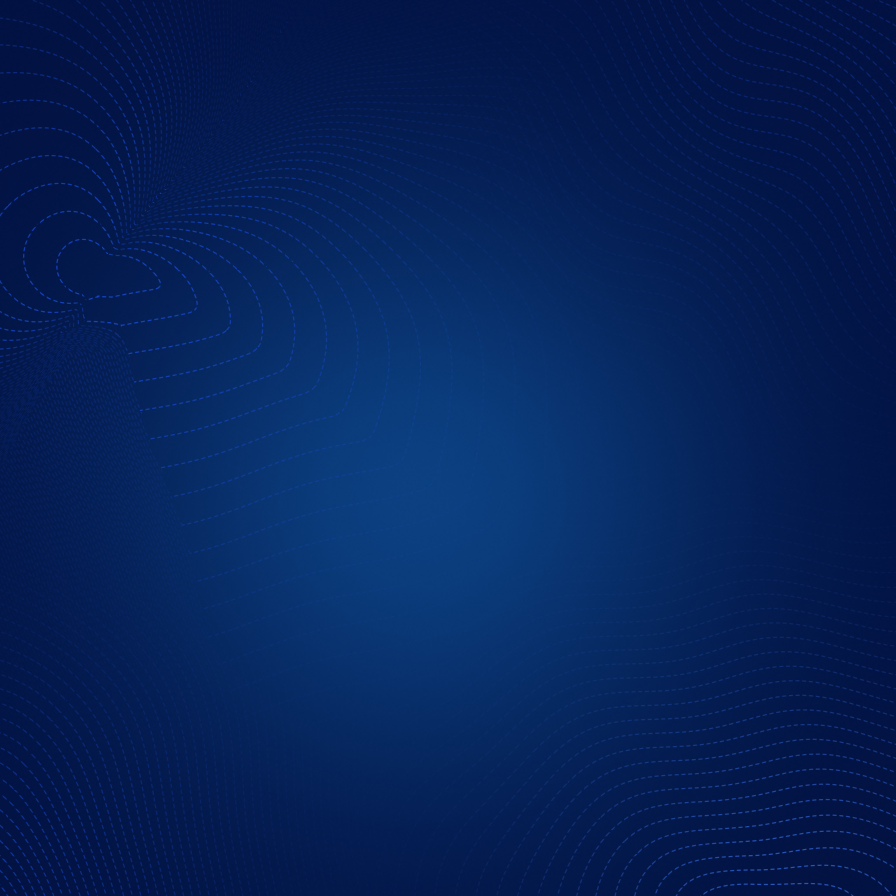
This background is drawn by a WebGL 2 fragment shader. Its source:

```glsl
#version 300 es
precision highp float;
// Deep blue radial glow overlaid with dashed, map-like contour lines.
// Four height fields (growing lobes with a ridge, two ellipses, a wavy slope)
// are cut at whole levels; each set of lines fades away from its own centre.

#define GLOW_CENTER vec2(0.47, 0.45)
#define GLOW_RADIUS 0.34
#define GLOW_COLOR vec3(0.045, 0.25, 0.505)
#define NIGHT_COLOR vec3(0.006, 0.066, 0.255)
#define LINE_COLOR vec3(0.09, 0.29, 0.82)
#define BRIGHT_LINE vec3(0.20, 0.42, 0.88)
#define LINE_HALF_WIDTH 0.0007
#define DASH_PERIOD 0.0075
#define LOBE_DRIFT vec2(0.76, -0.57)
#define LOBE_STEP 0.0205
#define LEVEL_STEP 0.016

uniform vec2 u_resolution;
out vec4 fragColor;

float hash(float n) {
    return fract(sin(n * 12.9898) * 43758.5453);
}

float smoothMin(float a, float b, float k) {
    float h = max(k - abs(a - b), 0.0) / k;
    return min(a, b) - 0.25 * h * h * k;
}

float falloff(vec2 p, vec2 center, float radius) {
    vec2 q = (p - center) / radius;
    return exp(-dot(q, q));
}

// Level of a circle that grows while its centre drifts, so one side bunches up
float driftingCircle(vec2 p, vec2 center, float radius, vec2 drift) {
    vec2 q = p - center;
    float a = 1.0 - dot(drift, drift);
    float b = dot(q, drift) + radius;
    float c = dot(q, q) - radius * radius;
    return (sqrt(max(b * b + a * c, 0.0)) - b) / (a * LOBE_STEP);
}

// Two lobes drifting apart, the lower one folded along a slanted ridge
float lobeField(vec2 p) {
    p += 0.004 * sin(p.yx * 26.0 + vec2(0.5, 2.0));
    float upper = driftingCircle(p, vec2(0.094, 0.698), 0.031, -LOBE_DRIFT);
    float lower = driftingCircle(p, vec2(0.137, 0.668), 0.044, LOBE_DRIFT);
    float fromRidge = p.x - 0.143 - 0.31 * (0.596 - p.y);
    float shelf = (0.665 - p.y + 0.25 * max(fromRidge, 0.0)) / 0.031;
    float fold = max(-fromRidge, 0.0) / 0.004;
    shelf += fold * (1.0 - smoothstep(0.60, 0.64, p.y));
    lower = -smoothMin(-lower, -shelf, 0.3);
    return smoothMin(upper, lower, 1.5);
}

float cornerField(vec2 p) {
    p += 0.008 * sin(p.yx * 20.0);
    return length((p - vec2(-0.02, -0.04)) * vec2(1.7, 1.0)) / LEVEL_STEP;
}

float moundField(vec2 p) {
    p.y += 0.010 * sin(p.x * 24.0 + p.y * 9.0);
    vec2 q = p - vec2(0.84, -0.025);
    q.x *= q.x > 0.0 ? 0.4 : 0.72;
    return length(q) / LEVEL_STEP;
}

float slopeField(vec2 p) {
    float wave = 0.022 * sin(p.x * 15.0 - p.y * 11.0);
    wave += 0.008 * sin(p.x * 31.0 + p.y * 9.0);
    return (dot(p, vec2(0.69, 0.72)) + wave) / LEVEL_STEP;
}

// Dashed lines at whole levels, softened where they crowd together
float contourLines(float level, vec2 p) {
    vec2 slope = vec2(dFdx(level), dFdy(level)) * u_resolution;
    float spacing = 1.0 / max(length(slope), 0.001);
    float index = floor(level + 0.5);
    float dist = abs(level - index) * spacing;
    float pixel = 1.0 / min(u_resolution.x, u_resolution.y);
    float line = clamp((LINE_HALF_WIDTH - dist) / pixel + 0.5, 0.0, 1.0);
    float along = abs(slope.y) > abs(slope.x) ? p.x : p.y;
    float phase = abs(fract(along / DASH_PERIOD + hash(index)) - 0.5);
    float dash = 1.0 - smoothstep(0.18, 0.42, phase);
    float crowding = mix(0.2, 1.0, smoothstep(0.002, 0.012, spacing));
    return line * dash * crowding * step(-0.5, level);
}

void main() {
    vec2 p = gl_FragCoord.xy / u_resolution;

    // Background glow
    vec3 color = mix(NIGHT_COLOR, GLOW_COLOR, falloff(p, GLOW_CENTER, GLOW_RADIUS));

    // Contour sets: left lobes, lower left, lower right, upper right
    float lobes = contourLines(lobeField(p), p) * falloff(p, vec2(0.12, 0.68), 0.31);
    float corner = contourLines(cornerField(p), p) * falloff(p, vec2(0.0), 0.23);
    float mound = contourLines(moundField(p), p) * falloff(p, vec2(0.88, 0.0), 0.24);
    float rise = contourLines(slopeField(p), p) * falloff(p, vec2(0.92, 0.92), 0.27);

    color = mix(color, LINE_COLOR, 0.85 * lobes);
    color = mix(color, LINE_COLOR, 0.65 * corner);
    color = mix(color, BRIGHT_LINE, 0.75 * mound);
    color = mix(color, LINE_COLOR, 0.35 * rise);

    // Fine grain against banding
    float grain = hash(dot(floor(p * 512.0), vec2(0.73, 1.37))) - 0.5;
    fragColor = vec4(color + grain / 255.0, 1.0);
}
```
